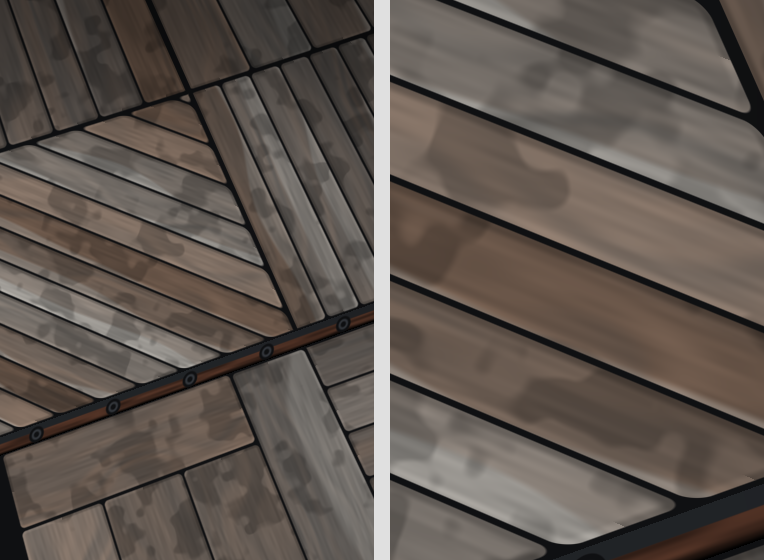
Left: the whole. Right: its middle third, enlarged.
Write a WebGL 1 fragment shader that draws this texture.

```glsl
precision highp float;
// Hardwood deck tiles seen at a slant: five panels of slats meeting at dark joints.
// Each panel is a fan of nearly parallel seams solved in closed form, so floor()
// names a slat and fract() runs across it; stretched noise draws grain and stains.
uniform vec2 u_resolution;

const vec2 SCENE = vec2(5.12, 7.68);          // canvas size in scene units, y down
const vec3 GREY_WOOD  = vec3(0.335, 0.315, 0.300);
const vec3 BROWN_WOOD = vec3(0.375, 0.300, 0.250);
const vec3 PALE_WOOD  = vec3(0.520, 0.508, 0.490);
const vec3 JOINT      = vec3(0.055, 0.058, 0.065);
const vec3 RAIL       = vec3(0.120, 0.128, 0.140);
const vec3 UNDERSIDE  = vec3(0.250, 0.155, 0.115);
const float SEAM = 0.015;                     // half width between slats
const float PANEL_JOINT = 0.028;              // half width between panels
const float BEVEL = 0.06;
const float GAP = 0.235;                      // open strip in front of the back panels
const float CLIP_PITCH = 1.05;
const float CLIP_RADIUS = 0.10;

struct Slat {
  vec2 id;        // panel, slat number
  float across;   // 0..1 over the width
  float width;
  float along;
  float end;      // distance to the panel border
  float warm;
  float pale;
};

float hash(vec2 p) {
  return fract(sin(dot(p, vec2(127.1, 311.7))) * 43758.5);
}

float noise(vec2 p) {
  vec2 i = floor(p), f = fract(p);
  f = f * f * (3.0 - 2.0 * f);
  return mix(mix(hash(i), hash(i + vec2(1, 0)), f.x),
             mix(hash(i + vec2(0, 1)), hash(i + vec2(1, 1)), f.x), f.y);
}

Slat slat(float panel, float k, float width, float along, float end) {
  vec2 id = vec2(panel, floor(k));
  float warm = hash(id + 3.7) * 0.6;
  return Slat(id, fract(k), width, along, end, warm, hash(id + 9.1) * 0.35);
}

vec3 wood(Slat s) {
  vec2 g = vec2(s.along, s.across * s.width);
  vec2 seed = s.id * vec2(17.3, 7.9) + 40.0;
  float warp = noise(g * vec2(0.9, 2.5) + seed);
  float rings = noise(vec2(g.x * 0.6, g.y * 10.0 + warp * 7.0) + seed);
  float fibre = noise(g * vec2(3.0, 30.0) + seed);
  float stain = noise(g * vec2(2.2, 3.5) + seed.yx) * 0.65 + noise(g * 7.0 + seed) * 0.35;
  // Sapwood runs as a wavy streak along one edge of some slats.
  float wave = s.across + 0.7 * noise(vec2(g.x * 0.7, 2.0) + seed);
  float sap = smoothstep(1.05, 1.16, wave) * step(0.45, hash(s.id + 5.3));
  vec3 c = mix(GREY_WOOD, BROWN_WOOD, clamp(s.warm + 0.5 * (rings - 0.5), 0.0, 1.0));
  c = mix(c, PALE_WOOD, clamp(s.pale + 0.45 * sap, 0.0, 1.0));
  c *= 0.85 + 0.17 * rings + 0.13 * fibre;
  c *= 1.0 - 0.20 * smoothstep(0.53, 0.66, stain);
  return c * (0.90 + 0.20 * hash(s.id + 1.3));
}

void main() {
  vec2 uv = gl_FragCoord.xy / u_resolution;
  vec2 p = vec2(uv.x, 1.0 - uv.y) * SCENE;
  float px = SCENE.y / u_resolution.y;
  float x = p.x, y = p.y;

  // Signed distances to the joints between panels.
  float back = (y - 2.07 + 0.305 * x + 0.003 * x * x) * 0.955;
  float side = (x - 2.03 - 0.445 * y) * 0.914;
  float front = (6.0 - 0.36 * x - y) * 0.94;
  float lower = -front - GAP;
  float header = (y - 7.383 + 0.375 * x) * 0.936;
  float post = (x - 3.92 - 0.41 * (y - 7.0)) * 0.925;
  float postEnd = (x - 4.15 - 0.47 * (y - 4.74)) * 0.905;
  float steep = y + 0.42 * x;
  float backEnd = min(abs(back), abs(side));

  Slat s;
  float covered = 1.0;
  if (front > 0.0) {
    if (back < 0.0 && side < 0.0) {
      float w = 0.64 + 0.03 * y;
      s = slat(1.0, (2.03 + 0.445 * y - x) / w, w * 0.92, steep, backEnd);
      s.warm = 0.25 + 0.75 * step(s.id.y, 0.5);
      s.pale *= 0.3;
    } else if (back < 0.0) {
      float w = 0.945 + 0.055 * y;
      s = slat(2.0, (x - 2.03 - 0.445 * y) / w, w * 0.9, steep, backEnd);
    } else if (side > 0.0) {
      float w = 0.47 + 0.02 * (y - 1.2);
      s = slat(3.0, (x - 2.56 - 0.44 * (y - 1.2)) / w, w * 0.9, steep, min(backEnd, front));
      s.warm = mix(s.warm * 0.5, 0.9, step(s.id.y, 0.5));
    } else {
      float w = 0.455 + 0.008 * (x - 1.7);
      float k = (y - 1.55 - 0.375 * (x - 1.7)) / w;
      s = slat(4.0, k, w * 0.93, x + 0.4 * y, min(backEnd, front));
      float cycle = 0.5 + 0.5 * cos(6.2832 * (s.id.y - 1.6) / 5.0);
      s.pale = 0.05 + 0.62 * cycle;
      s.warm = 1.0 - 0.45 * cycle;
    }
  } else if (postEnd > 0.0) {
    float k = (y - 4.59 + 0.36 * (x - 4.5)) / 0.72;
    s = slat(5.0, k, 0.67, x - 0.36 * y, min(lower, postEnd));
  } else if (post > 0.0) {
    s = slat(6.0, post / (post - postEnd), post - postEnd, steep, lower);
    s.pale = 0.25;
  } else {
    float w = 1.24 + 0.05 * (y - 7.0);
    float k = (3.92 + 0.41 * (y - 7.0) - x) / w;
    covered = smoothstep(-px, px, (3.0 - k) * w);
    s = slat(7.0, k, w * 0.93, steep, header);
    s.pale = 0.32;
    if (header < 0.0) {
      s = slat(8.0, lower / (lower - header), lower - header, x - 0.37 * y,
               min(-post, (3.0 - k) * w));
      s.pale = 0.15;
    }
    s.warm = 0.65;
  }

  // Rounded slat outline with a lit and a shaded bevel.
  float edge = min(s.across, 1.0 - s.across) * s.width - SEAM;
  vec2 inset = max(BEVEL - vec2(edge, s.end - PANEL_JOINT), 0.0);
  float d = BEVEL - length(inset);
  float rim = 1.0 - smoothstep(0.015, 0.05, d);
  vec3 top = wood(s) * (1.0 + rim * (s.across > 0.5 ? 0.12 : -0.20));
  vec3 color = mix(JOINT, top, smoothstep(-px, px, d) * covered);

  // Open strip: rail, reddish boards beneath, and evenly spaced clips.
  if (front < 0.0 && lower < 0.0) {
    float under = noise(vec2(x * 3.0, front * 30.0));
    vec3 strip = UNDERSIDE * (0.65 + 0.6 * under) * smoothstep(0.0, 0.05, -lower);
    strip = mix(strip, RAIL, smoothstep(-0.09 - px, -0.09 + px, front));
    float cx = (fract((x - 0.5) / CLIP_PITCH + 0.5) - 0.5) * CLIP_PITCH;
    float clip = length(vec2(cx, front + 0.13)) - CLIP_RADIUS;
    vec3 clipColor = mix(JOINT, RAIL * 1.5, smoothstep(0.03, 0.0, abs(clip + 0.05)));
    color = mix(strip, clipColor, smoothstep(px, -px, clip));
  }

  // Soft light: dim far end, slightly shaded right side.
  float light = mix(0.66, 1.06, smoothstep(0.0, 2.6, y));
  light *= 1.0 - 0.12 * smoothstep(3.0, 5.0, x) * smoothstep(6.0, 3.0, y);
  gl_FragColor = vec4(color * light, 1.0);
}
```
